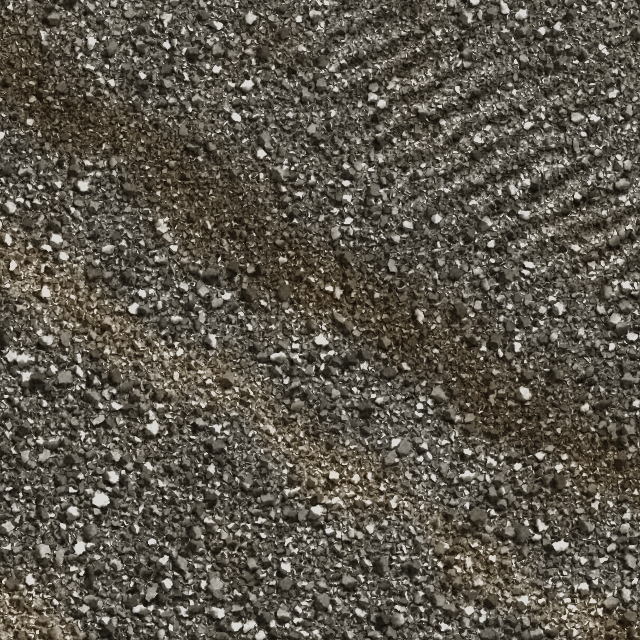
Reproduce this texture procedurally as a WebGL 1 fragment shader.

```glsl
precision highp float;
uniform vec2 u_resolution;

#define LIGHT_DIR vec2(0.55, 0.835)
#define LANE_SLOPE 0.64
#define GRIT_SIZE 0.0066
#define SIZE_STEP 1.42
#define SOFTNESS 0.0012
#define SHADOW_TONE 0.05
#define SHADOW_DEPTH 0.8
#define RIDGE_SPACING 0.049
#define RAGGEDNESS 0.0034
#define EXPOSURE 1.38
#define GRAVEL_HUE vec3(0.95, 1.0, 1.11)
#define EARTH_HUE vec3(0.88, 1.0, 1.23)

vec2 hash2(vec2 p) {
  vec3 a = fract(p.xyx * vec3(0.1031, 0.1030, 0.0973));
  a += dot(a, a.yzx + 33.33);
  return fract((a.xx + a.yz) * a.zy);
}

float gradientDot(vec2 cell, vec2 offset) {
  float angle = 6.2832 * hash2(cell).x;
  return dot(vec2(cos(angle), sin(angle)), offset);
}

float noise(vec2 p) {
  vec2 i = floor(p), f = fract(p);
  vec2 u = f * f * f * (f * (f * 6.0 - 15.0) + 10.0);
  vec2 e = vec2(0.0, 1.0);
  float low = mix(gradientDot(i, f), gradientDot(i + e.yx, f - e.yx), u.x);
  float high = mix(gradientDot(i + e, f - e), gradientDot(i + 1.0, f - 1.0), u.x);
  return 1.4 * mix(low, high, u.y);
}

float lane(float across, float center, float width) {
  float d = (across - center) / width;
  return exp(-d * d);
}

// Ground cover: x = dark rut, y = sandy track, z = tread marks, w = loose gravel
vec4 groundCover(vec2 p) {
  float wobble = noise(p * 5.0 + 3.7);
  float clump = noise(p * 19.0 + 8.1);
  float across = p.y + LANE_SLOPE * p.x + 0.055 * wobble + 0.035 * clump;
  float rut = lane(across, 0.89, 0.08);
  float track = 0.85 * lane(across, 0.60, 0.06) + 1.0 - smoothstep(0.03, 0.14, across);
  float tread = lane(across, 1.27, 0.16) * smoothstep(0.4, 0.6, p.x);
  float gravel = 0.9 - 0.8 * rut - 0.65 * track - 0.75 * tread + 0.3 * wobble + 0.6 * clump;
  return vec4(rut, track, tread, clamp(gravel, 0.0, 1.0));
}

// Angular pebble outline, negative inside
float pebble(vec2 q, vec2 axis, float flatness, float radius) {
  vec2 a = abs(vec2(dot(q, axis), dot(q, vec2(-axis.y, axis.x)) * flatness));
  return max(max(a.x, a.y), (a.x + a.y) * 0.74) - radius;
}

// Lays one size of stones, with their shadows, over the tone below
float layStones(float tone, vec2 p, float size, float level, float blur) {
  vec2 home = floor(p / size);
  float edge = blur / size;
  for (int j = 1; j >= -1; j--) {
    for (int i = -1; i <= 1; i++) {
      vec2 cell = home + vec2(float(i), float(j));
      vec2 key = cell + 57.0 * level + 11.0;
      vec2 place = hash2(key), form = hash2(key + 191.3), look = hash2(key + 419.7);
      vec2 center = cell + 0.15 + 0.7 * place;
      float gravel = groundCover(center * size).w;
      float density = mix(0.72, 0.55 * gravel, level);
      float present = step(look.x, density);
      float radius = mix(0.2, 0.46, form.x) * mix(1.06, 0.86, center.y * size);
      vec2 q = p / size - center;
      vec2 axis = vec2(cos(form.y * 6.2832), sin(form.y * 6.2832));
      float flatness = 1.0 + 0.9 * place.y;
      float body = pebble(q, axis, flatness, radius);
      float umbra = pebble(q + LIGHT_DIR * radius * 0.55, axis, flatness, radius);
      float shadow = present * (1.0 - smoothstep(-edge, edge + 0.1, umbra));
      float cover = present * (1.0 - smoothstep(-edge, edge, body));
      // Two broken faces per stone, one lit and one turned away
      float facing = dot(q, LIGHT_DIR + 0.7 * axis) / radius;
      float facet = smoothstep(-0.5, 0.1, facing + 0.6 * (place.x - 0.4));
      float stone = mix(0.16, 0.6, look.y * look.y * 0.5 + look.y * 0.5);
      stone *= mix(0.42, 1.2, facet);
      tone = mix(tone, SHADOW_TONE, SHADOW_DEPTH * shadow);
      tone = mix(tone, stone, cover);
    }
  }
  return tone;
}

void main() {
  vec2 p = gl_FragCoord.xy / u_resolution.y;
  float blur = SOFTNESS + 0.5 / u_resolution.y;
  vec4 cover = groundCover(p);
  float grain = 0.5 * noise(p * 75.0) + 0.7 * noise(p * 160.0) + 0.6 * noise(p * 290.0);

  // Chipped outlines come from bending the plane the stones lie in
  vec2 bend = vec2(noise(p * 105.0 + 31.0), noise(p * 105.0 + 77.0));
  bend += 0.4 * vec2(noise(p * 230.0 + 13.0), noise(p * 230.0 + 59.0));
  vec2 ragged = p + RAGGEDNESS * bend;

  // Bare earth, then stones from grit to cobbles
  float tone = 0.27 + 0.06 * cover.y - 0.04 * cover.x + 0.16 * grain;
  float size = GRIT_SIZE;
  for (int k = 0; k < 5; k++) {
    tone = layStones(tone, ragged, size, float(k) / 4.0, blur);
    size *= SIZE_STEP;
  }
  tone += 0.12 * grain * (0.25 + tone);

  // Pressed tread ridges and broad patches of light and dark
  float ridgePhase = (p.y - 0.5 * p.x + 0.016 * noise(p * 14.0)) / RIDGE_SPACING;
  float ridge = sin(6.2832 * ridgePhase);
  tone *= 1.0 + 0.42 * ridge * cover.z;
  tone *= 1.04 - 0.22 * cover.x + 0.10 * cover.y + 0.16 * noise(p * 9.0);
  tone *= EXPOSURE;

  // Warm shadows and near-neutral highlights, browner on earth
  float earth = 0.75 * cover.x + cover.y + 0.4 * noise(p * 7.0 + 20.0);
  vec3 hue = mix(GRAVEL_HUE, EARTH_HUE, clamp(earth, 0.0, 1.0));
  vec3 color = pow(vec3(clamp(tone, 0.03, 0.85)), hue);
  gl_FragColor = vec4(color, 1.0);
}
```
